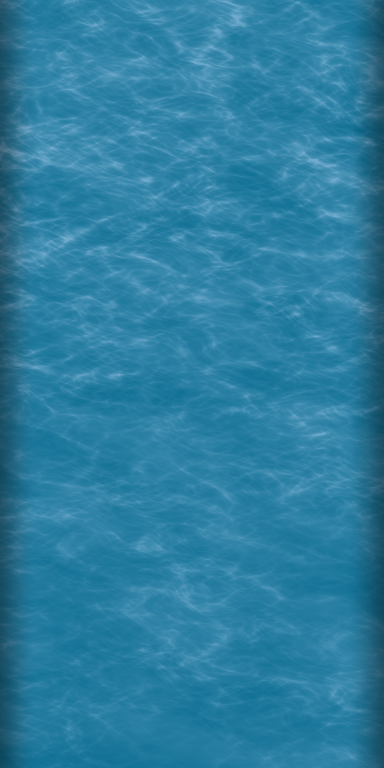
Give the GLSL for this texture, as a Shadertoy shader.

```glsl
// Wind-ruffled blue sea seen from above, darkened along both sides.
// Stretched, slanted gradient noise makes the swell; sharpened ridges of the
// same noise make the pale crests, strongest in gusty patches near the top.

vec2 hash2(vec2 cell) {
    vec2 k = vec2(dot(cell, vec2(127.1, 311.7)), dot(cell, vec2(269.5, 183.3)));
    return 2.0 * fract(sin(k) * 43758.5453) - 1.0;
}

float gradientNoise(vec2 p) {
    vec2 i = floor(p), f = p - i;
    vec2 u = f * f * f * (f * (f * 6.0 - 15.0) + 10.0);
    float a = dot(hash2(i), f);
    float b = dot(hash2(i + vec2(1, 0)), f - vec2(1, 0));
    float c = dot(hash2(i + vec2(0, 1)), f - vec2(0, 1));
    float d = dot(hash2(i + vec2(1, 1)), f - vec2(1, 1));
    return mix(mix(a, b, u.x), mix(c, d, u.x), u.y);
}

// Broad light and dark bodies of water, falling gently to the right
float swell(vec2 p) {
    float sum = 0.0, amp = 1.0;
    vec2 q = vec2(p.x, p.y + 0.25 * p.x) * vec2(2.6, 7.0);
    for (int i = 0; i < 5; i++) {
        sum += amp * gradientNoise(q);
        q = q * 1.93 + vec2(17.3, 9.1);
        amp *= 0.58;
    }
    return sum;
}

// Thin crests whose slant alternates from one octave to the next
float crests(vec2 p) {
    float sum = 0.0, amp = 0.75, freq = 10.0;
    for (int i = 0; i < 5; i++) {
        float slant = (i % 2 == 0) ? 0.32 : -0.2;
        vec2 q = vec2(p.x * 0.36, p.y + slant * p.x) * freq + float(i) * 23.7;
        float ridge = max(1.0 - 2.2 * abs(gradientNoise(q)), 0.0);
        sum += amp * (ridge * ridge * ridge - 0.33);
        freq *= 1.66;
        amp *= 0.87;
    }
    return sum;
}

void mainImage(out vec4 fragColor, in vec2 fragCoord) {
    vec2 p = fragCoord / iResolution.x;
    float height = fragCoord.y / iResolution.y;

    // Bend the water so that no crest runs straight
    vec2 bend = vec2(gradientNoise(p * vec2(5.0, 9.0) + 3.7),
                     gradientNoise(p * vec2(6.0, 11.0) + 41.2));
    vec2 water = p + bend * vec2(0.06, 0.025);

    // Gusts roughen some patches, and the far water more than the near
    float gust = gradientNoise(p * vec2(2.2, 5.0) + 8.4);
    float roughness = mix(0.5, 1.0, smoothstep(0.1, 0.75, height)) + 0.6 * gust;
    float ripple = crests(water);

    float tone = 1.15 * swell(water) + roughness * ripple;
    tone += 0.9 * max(roughness, 0.0) * pow(max(ripple, 0.0), 2.0);
    tone += 0.5 * gust + 0.5 * (height - 0.5) - 0.15;
    tone = clamp(tone, -1.5, 3.6);

    // Tone 0 is open water, -1 the troughs, 2 the pale crests
    vec3 openWater = vec3(0.16, 0.50, 0.64);
    vec3 color = openWater + tone * vec3(0.078, 0.047, 0.046);

    // Shadow along the left and right sides
    float side = min(p.x, 1.0 - p.x);
    color *= mix(0.55, 1.0, smoothstep(-0.03, 0.1, side));

    fragColor = vec4(clamp(color, 0.0, 1.0), 1.0);
}
```
